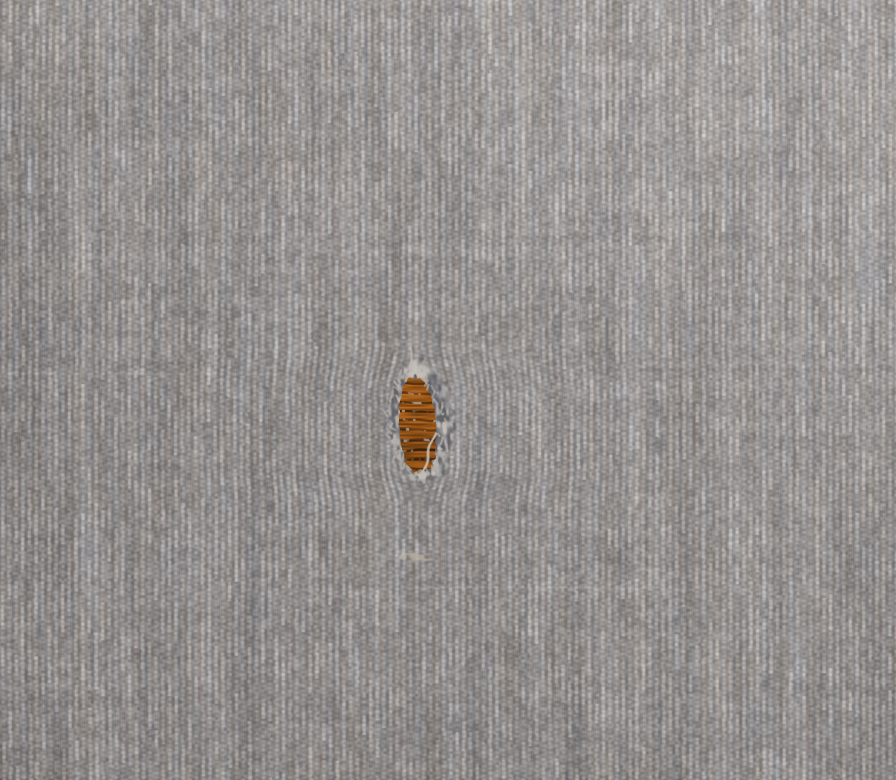
A Shadertoy shader for this texture:

```glsl
#define THREADS 117.0
#define WEFTS 170.0
#define HOLE_POS vec2(0.5355, 0.456)
#define HOLE_SIZE vec2(0.0235, 0.060)
#define BULGE 0.017
#define FIBRES 60
#define CLOTH vec3(0.588, 0.572, 0.563)
#define LINT vec3(0.77, 0.75, 0.72)
#define WOOD vec3(0.57, 0.32, 0.09)

float hash(vec2 p) {
    vec3 q = fract(p.xyx * vec3(0.1031, 0.1030, 0.0973));
    q += dot(q, q.yzx + 33.33);
    return fract((q.x + q.y) * q.z);
}

float noise(vec2 p) {
    vec2 i = floor(p), f = fract(p);
    f = f * f * (3.0 - 2.0 * f);
    return mix(mix(hash(i), hash(i + vec2(1, 0)), f.x),
               mix(hash(i + vec2(0, 1)), hash(i + 1.0), f.x), f.y);
}

float segment(vec2 p, vec2 a, vec2 b) {
    vec2 d = b - a;
    return length(p - a - d * clamp(dot(p - a, d) / dot(d, d), 0.0, 1.0));
}

float spot(vec2 p, vec2 centre, vec2 size) {
    vec2 d = (p - centre) / size;
    return exp(-dot(d, d));
}

// Radius of a rounded box-like oval, 1 on its edge
float oval(vec2 d, vec2 size) {
    vec2 q = pow(abs(d / size) + 0.0001, vec2(2.7));
    return pow(q.x + q.y, 1.0 / 2.7);
}

// Threads pushed sideways around the hole
vec2 pushThreads(vec2 p) {
    vec2 d = p - HOLE_POS;
    float side = d.x / sqrt(d.x * d.x + 0.0002);
    float rows = smoothstep(0.105, 0.045, abs(d.y + 0.004));
    p.x -= BULGE * side * rows * exp(-abs(d.x) / 0.11);
    p.y += 0.006 * d.y / 0.1 * spot(p, HOLE_POS, vec2(0.2, 0.12));
    return p;
}

vec3 cloth(vec2 p) {
    vec2 w = pushThreads(p);
    w.x += 0.0025 * (noise(vec2(w.x * 4.0, w.y * 5.0)) - 0.5);
    float x = w.x * THREADS, id = floor(x);

    // Ribs, and the small stitches along each of them
    float rib = cos(6.2832 * x);
    float stitch = cos(6.2832 * (w.y * WEFTS + 0.5 * id));
    float tone = -0.048 * rib + 0.032 * stitch * (0.6 - 0.4 * rib);

    // Irregular yarn: long streaks, short dashes, grain
    tone += 0.070 * (noise(vec2(w.x * 110.0, w.y * 7.0)) - 0.5);
    tone += 0.040 * (noise(vec2(w.x * 38.0, w.y * 1.5 + 7.0)) - 0.5);
    tone += 0.110 * (hash(vec2(id, floor(w.y * 42.0 + 9.0 * hash(vec2(id, 3.0))))) - 0.5)
            * smoothstep(0.5, -0.5, rib);
    tone += 0.130 * (noise(w * vec2(270.0, 230.0)) - 0.5);
    tone += 0.030 * (noise(w * vec2(5.0, 75.0)) - 0.5);

    // Broad light falling from the upper right
    tone += 0.060 * (p.y - 0.5) + 0.022 * (p.x - 0.57);
    tone += 0.025 * spot(p, vec2(0.95, 0.9), vec2(0.3, 0.35));
    tone -= 0.025 * spot(p, vec2(0.0, 0.55), vec2(0.15, 0.3));
    tone -= 0.035 * spot(p, vec2(1.15, 0.15), vec2(0.07, 0.4));
    tone += 0.012 * (noise(p * 6.0) - 0.5);

    // Pulled weft lines
    float wave = 0.002 * noise(vec2(p.x * 20.0, 2.0));
    float broken = 0.4 + 0.8 * noise(vec2(p.x * 70.0, 4.0));
    tone += 0.050 * broken * exp(-pow((p.y - 0.520 - wave) / 0.0018, 2.0)) * smoothstep(0.47, 0.25, p.x);
    tone += 0.050 * broken * exp(-pow((p.y - 0.245 - wave) / 0.0016, 2.0))
            * smoothstep(0.46, 0.54, p.x) * smoothstep(0.88, 0.80, p.x);
    tone -= 0.025 * exp(-pow((p.y - 0.526) / 0.003, 2.0)) * smoothstep(0.6, 0.9, p.x);

    vec3 tint = mix(vec3(0.010, 0.0, -0.010), vec3(-0.012, 0.0, 0.018),
                    noise(vec2(w.x * 200.0, w.y * 14.0 + 30.0)));
    return CLOTH + tone + tint;
}

// Lacquered wood seen through the hole
vec3 wood(vec2 d) {
    float grain = noise(d * vec2(40.0, 420.0));
    float bend = d.y + 0.004 * noise(vec2(d.x * 60.0, d.y * 30.0));
    float slat = abs(fract(bend * 82.0) - 0.5);
    float cut = 0.2 + 0.4 * noise(d * vec2(30.0, 82.0));
    vec3 col = WOOD * (0.72 + 0.55 * grain + 2.0 * d.y);
    col *= 1.0 - cut * smoothstep(0.22, 0.04, slat);
    float glint = smoothstep(0.2, 0.05, slat) * smoothstep(0.5, 0.75, noise(d * vec2(230.0, 82.0) + 5.0));
    return mix(col, vec3(0.72, 0.69, 0.67), 0.75 * glint * smoothstep(0.055, 0.03, abs(d.y)));
}

void mainImage(out vec4 fragColor, in vec2 fragCoord) {
    vec2 p = fragCoord / iResolution.y;
    float px = 1.0 / iResolution.y;
    vec2 d = p - HOLE_POS;
    d.x += 0.05 * d.y;
    vec3 col = cloth(p);

    // Thinned cloth around the opening
    float ragged = 0.14 * (noise(d * 190.0) - 0.5);
    float rim = oval(d, HOLE_SIZE - vec2(0.06 * max(d.y, 0.0), 0.0)) + ragged;
    float ring = length((d - vec2(0.004, 0.003)) / (HOLE_SIZE + vec2(0.018, 0.016))) + 1.5 * ragged;
    float fray = noise(d * vec2(230.0, 130.0) + 20.0);
    float thin = smoothstep(1.12, 0.88, ring);
    vec3 shade = mix(vec3(0.34, 0.34, 0.37), vec3(0.72, 0.71, 0.70), smoothstep(0.15, 0.85, fray));
    col = mix(col, shade, 0.8 * thin);
    col = mix(col, vec3(0.36, 0.37, 0.41), 0.75 * spot(d, vec2(0.023, 0.041), vec2(0.009, 0.014)));
    col = mix(col, wood(d), smoothstep(1.0 + 16.0 * px, 1.0 - 16.0 * px, rim));

    // Loose fibres along the edge
    for (int i = 0; i < FIBRES; i++) {
        float k = float(i);
        float angle = 6.2832 * (k + hash(vec2(k, 1.0))) / float(FIBRES);
        vec2 a = vec2(cos(angle), sin(angle)) * (HOLE_SIZE + 0.002 + 0.014 * hash(vec2(k, 2.0)));
        vec2 b = a + vec2(0.010, 0.018) * (vec2(hash(vec2(k, 4.0)), hash(vec2(k, 5.0))) - 0.5);
        float strand = smoothstep(0.0011 + px, 0.0011 - px * 0.5, segment(d, a, b));
        col = mix(col, LINT * (0.85 + 0.2 * hash(vec2(k, 6.0))), 0.6 * strand);
    }

    // Tufts at both ends, a strand across the hole and a scar below
    float tuft = spot(d, vec2(0.001, 0.070), vec2(0.019, 0.013)) + spot(d, vec2(0.006, -0.064), vec2(0.016, 0.007))
               + 0.7 * spot(d, vec2(0.031, -0.010), vec2(0.009, 0.034)) + 0.7 * spot(d, vec2(-0.001, 0.092), vec2(0.007, 0.014));
    col = mix(col, LINT, 0.85 * smoothstep(0.35, 0.65, tuft * (0.3 + 0.9 * fray)));
    float curl = 0.002 * sin(d.y * 160.0);
    float strand = segment(d + vec2(curl, 0.0), vec2(0.021, -0.012), vec2(0.004, -0.060));
    col = mix(col, LINT, 0.9 * smoothstep(0.0016 + px, 0.0016 - px, strand));
    float scar = spot(p, vec2(0.531, 0.285), vec2(0.030, 0.006)) * noise(p * vec2(130.0, 220.0));
    col = mix(col, vec3(0.72, 0.69, 0.64), 0.8 * smoothstep(0.15, 0.5, scar));

    fragColor = vec4(clamp(col, 0.0, 1.0), 1.0);
}
```
